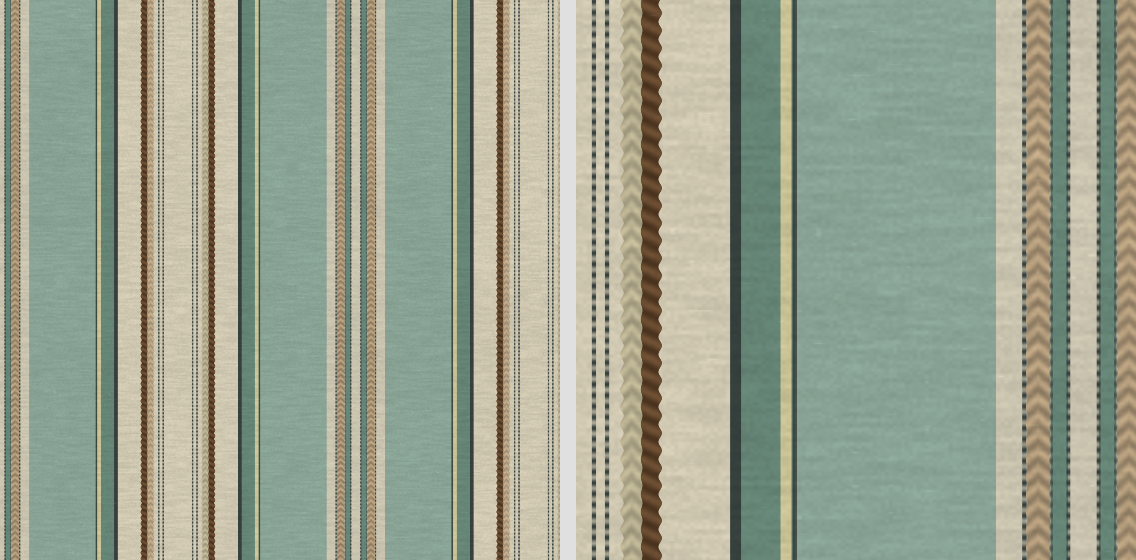
Left: the whole. Right: its middle third, enlarged.
Give the GLSL for this pattern, as a Shadertoy shader.

```glsl
const float TAU = 6.2831853;

float hash(vec2 p) {
    p = fract(p * vec2(0.1031, 0.1137));
    p += dot(p, p.yx + 33.33);
    return fract((p.x + p.y) * p.x * 17.0);
}

float noise(vec2 p) {
    vec2 i = floor(p), f = fract(p);
    f = f * f * (3.0 - 2.0 * f);
    return mix(mix(hash(i), hash(i + vec2(1, 0)), f.x),
               mix(hash(i + vec2(0, 1)), hash(i + vec2(1, 1)), f.x), f.y);
}

// Coverage of a stripe from a to b, softened over one pixel
float stripe(float d, float a, float b) {
    float w = 384.0 / iResolution.y;
    return smoothstep(a - w, a + w, d) - smoothstep(b - w, b + w, d);
}

// Herringbone shading of a braid, u runs 0 to 1 across it
float braid(float u, float y, float pitch) {
    return 0.5 + 0.5 * sin(TAU * (y / pitch + 1.1 * abs(u - 0.5)));
}

void mainImage(out vec4 fragColor, in vec2 fragCoord) {
    // 768 threads span the canvas; each repeat of 488 is mirrored at its centre
    vec2 p = fragCoord / iResolution.y * 768.0;
    float x = mod(p.x, 488.0) - 244.0;
    float d = abs(x);
    float y = p.y;

    vec3 cream = vec3(0.81, 0.78, 0.69);
    vec3 teal = vec3(0.535, 0.64, 0.585);
    vec3 deepTeal = vec3(0.395, 0.52, 0.46);
    vec3 ink = vec3(0.21, 0.25, 0.24);
    vec3 gold = vec3(0.79, 0.76, 0.58);

    // Flat grounds
    vec3 col = mix(cream, cream * vec3(0.97, 0.98, 0.99), smoothstep(190.0, 210.0, d));
    col = mix(col, deepTeal, stripe(d, 87.0, 112.0));
    col = mix(col, gold, stripe(d, 105.5, 110.5));
    col = mix(col, teal, stripe(d, 113.0, 204.0));
    col = mix(col, deepTeal, stripe(d, 229.0, 237.0));

    // Solid dark edges
    col = mix(col, ink, stripe(d, 82.5, 87.5));
    col = mix(col, ink, 0.9 * stripe(d, 111.0, 113.0));

    // Stitched pinstripes
    float stitch = 0.65 + 0.35 * sin(TAU * y / 5.0);
    float pins = stripe(d, 19.2, 21.2) + stripe(d, 25.2, 27.2)
               + stripe(d, 216.0, 218.0) + 0.7 * stripe(d, 228.4, 230.0)
               + stripe(d, 236.2, 238.0);
    col = mix(col, ink, stitch * min(pins, 1.0));

    // Pale braid beside the cord, warmer on the left half
    float scallop = 0.8 * sin(TAU * y / 8.0);
    vec3 pale = mix(vec3(0.71, 0.63, 0.51), vec3(0.70, 0.67, 0.55), step(0.0, x));
    pale *= 0.9 + 0.18 * braid((d - 33.0) / 9.0, y, 8.0);
    col = mix(col, pale, stripe(d, 33.0 + scallop, 43.0));

    // Tan braid
    vec3 tan = vec3(0.66, 0.575, 0.455) * (0.86 + 0.26 * braid((d - 218.0) / 10.5, y, 8.0));
    col = mix(col, tan, stripe(d, 218.0 + 0.4 * scallop, 228.5 + 0.4 * scallop));

    // Twisted brown cord
    float twist = 0.5 + 0.5 * sin(TAU * (y / 8.0 + x * 0.06));
    vec3 brown = mix(vec3(0.29, 0.20, 0.12), vec3(0.43, 0.31, 0.20), twist);
    col = mix(col, brown, stripe(d, 42.0 + 0.5 * scallop, 50.5 + scallop));

    // Crosswise weave, fine grain and sparse pale slubs
    float weft = noise(p * vec2(0.06, 0.45)) - 0.5;
    float grain = noise(p * vec2(0.55, 0.65) + 71.0) - 0.5;
    float cloud = noise(p * 0.012 + 19.0) - 0.5;
    float slub = smoothstep(0.93, 1.0, noise(p * vec2(0.12, 0.4) + 207.0));
    col *= 1.0 + 0.075 * weft + 0.06 * grain + 0.025 * cloud;
    col += 0.045 * slub;

    fragColor = vec4(clamp(col, 0.0, 1.0), 1.0);
}
```
